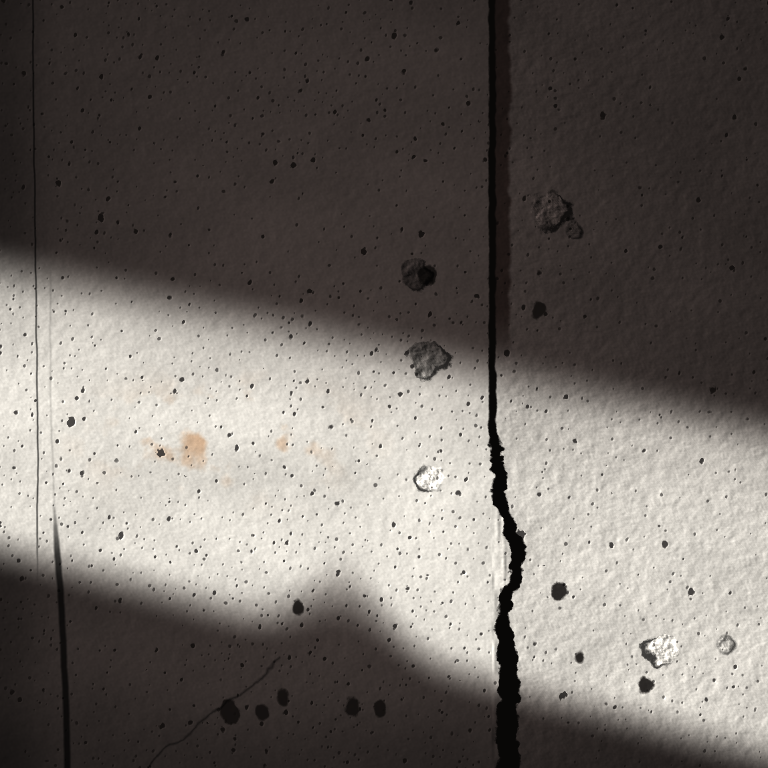
Reproduce this texture procedurally as a WebGL 2 fragment shader.

```glsl
#version 300 es
precision highp float;
uniform vec2 u_resolution;
out vec4 outColor;

#define LIT_COLOR vec3(0.90, 0.88, 0.84)
#define SHADE_COLOR vec3(0.215, 0.187, 0.177)
#define PIT_COLOR vec3(0.055, 0.045, 0.04)
#define STAIN_COLOR vec3(0.72, 0.58, 0.46)
#define PENUMBRA 0.042
#define RELIEF 0.55
#define JOINT_X 0.641

float hash(vec2 p) {
  vec3 q = fract(vec3(p.xyx) * 0.1031);
  q += dot(q, q.yzx + 33.33);
  return fract((q.x + q.y) * q.z);
}

float noise(vec2 p) {
  vec2 i = floor(p), f = fract(p);
  f = f * f * (3.0 - 2.0 * f);
  return mix(mix(hash(i), hash(i + vec2(1, 0)), f.x),
             mix(hash(i + vec2(0, 1)), hash(i + vec2(1, 1)), f.x), f.y);
}

float fbm(vec2 p) {
  float sum = 0.0, amp = 0.5;
  for (int i = 0; i < 5; i++) {
    sum += amp * noise(p);
    p = mat2(1.6, 1.2, -1.2, 1.6) * p + 7.3;
    amp *= 0.5;
  }
  return sum;
}

float spot(vec2 p, vec2 center, vec2 size) {
  vec2 q = (p - center) / size;
  return exp(-dot(q, q));
}

// Soft-edged coverage of a signed distance
float cover(float d, float soft) { return 1.0 - smoothstep(-soft, soft, d); }

// One jittered, irregular air hole per grid cell
float pores(vec2 p, float scale, float chance, float radius, float soft) {
  vec2 g = mat2(0.94, 0.34, -0.34, 0.94) * p * scale;
  vec2 id = floor(g);
  vec2 jitter = vec2(hash(id + 3.7), hash(id + 19.1));
  vec2 q = fract(g) - mix(vec2(0.25), vec2(0.75), jitter);
  q.x *= 1.0 + 0.6 * hash(id + 41.0);
  float size = radius * mix(0.4, 1.0, pow(hash(id + 61.0), 2.0));
  float d = length(q) / scale - size + (noise(p * 330.0) - 0.5) * size * 0.8;
  return cover(d, soft) * step(hash(id + 83.0), chance);
}

float allPores(vec2 p, float soft) {
  float leftPanel = 1.0 - step(JOINT_X, p.x);
  float cluster = smoothstep(0.25, 0.7, fbm(p * 7.0));
  float fine = pores(p, 85.0, mix(0.13, 0.45, cluster) * mix(0.65, 1.0, leftPanel), 0.0023, soft);
  float medium = pores(p + 0.37, 43.0, mix(0.12, 0.4, cluster) * mix(0.4, 1.0, leftPanel), 0.0036, soft);
  float large = pores(p + 0.71, 18.0, 0.14, 0.0062, soft);
  return max(fine * 0.75, max(medium, large));
}

// Ragged distance to a broken patch
float chip(vec2 p, vec2 center, vec2 size) {
  vec2 q = (p - center) / size;
  return (length(q) - 1.0 + (fbm(p * 75.0) - 0.48) * 1.1) * min(size.x, size.y);
}

float segment(vec2 p, vec2 a, vec2 b) {
  vec2 d = b - a;
  return length(p - a - d * clamp(dot(p - a, d) / dot(d, d), 0.0, 1.0));
}

void main() {
  vec2 p = gl_FragCoord.xy / u_resolution;
  float soft = max(0.9 / u_resolution.y, 0.0007);
  float rightPanel = smoothstep(JOINT_X, JOINT_X + 0.02, p.x);

  // Slanted band of sunlight
  float below = 0.655 - 0.215 * p.x - p.y;
  float bump = spot(vec2(p.x, 0.0), vec2(0.45, 0.0), vec2(0.075, 1.0));
  float above = p.y - (0.285 - 0.27 * p.x + 0.045 * bump);
  float sun = smoothstep(-PENUMBRA, PENUMBRA * 1.2, below) * (0.80 + 0.20 * smoothstep(0.0, 0.16, below));
  sun *= smoothstep(-PENUMBRA, PENUMBRA * (1.0 + bump), above);
  sun *= mix(1.0, 0.92, rightPanel);
  float ambient = 0.76 + 0.36 * spot(p, vec2(0.47, 0.5), vec2(0.42, 0.55));
  ambient *= mix(0.7, 1.0, smoothstep(0.0, 0.09, p.x)) * mix(0.8, 1.0, smoothstep(0.0, 0.12, p.y));
  vec3 color = mix(SHADE_COLOR * ambient, LIT_COLOR, sun);

  // Grain, mottling and grazing relief
  vec2 toLight = vec2(-0.0024, 0.0013);
  float slope = fbm(p * 95.0) - fbm((p + toLight) * 95.0);
  color *= 1.0 + RELIEF * slope * mix(0.55, 1.1, rightPanel);
  color *= 0.9 + 0.2 * fbm(p * vec2(9.0, 13.0)) + 0.07 * (noise(p * 380.0) - 0.5);
  float stain = spot(p, vec2(0.29, 0.43), vec2(0.12, 0.05)) * smoothstep(0.48, 0.68, fbm(p * 24.0));
  color = mix(color, color * STAIN_COLOR * 1.25, stain * 0.8);

  // Air holes with a bright far lip
  float hole = allPores(p, soft);
  float lip = max(allPores(p + toLight * 0.7, soft) - hole, 0.0);
  color *= 1.0 + 0.16 * lip;
  color = mix(color, PIT_COLOR + 0.13 * sun, hole * 0.85);

  // Larger dark gouges
  vec3 gouges[11] = vec3[11](vec3(0.388, 0.209, 0.010), vec3(0.729, 0.229, 0.013),
    vec3(0.840, 0.108, 0.014), vec3(0.300, 0.073, 0.015), vec3(0.341, 0.072, 0.010),
    vec3(0.368, 0.092, 0.011), vec3(0.458, 0.079, 0.013), vec3(0.495, 0.078, 0.011),
    vec3(0.702, 0.596, 0.012), vec3(0.557, 0.644, 0.016), vec3(0.755, 0.144, 0.008));
  for (int i = 0; i < 11; i++) {
    float d = chip(p, gouges[i].xy, gouges[i].z * vec2(0.75, 0.95));
    color = mix(color, PIT_COLOR, 0.85 * cover(d, soft * 1.5));
  }

  // Broken patches: xy center, z radius, w brightness
  vec4 patches[7] = vec4[7](vec4(0.713, 0.726, 0.024, 0.95), vec4(0.553, 0.534, 0.025, 0.62),
    vec4(0.745, 0.702, 0.011, 0.85), vec4(0.538, 0.646, 0.020, 0.65), vec4(0.560, 0.378, 0.018, 1.04),
    vec4(0.864, 0.156, 0.021, 1.08), vec4(0.944, 0.162, 0.011, 0.8));
  for (int i = 0; i < 7; i++) {
    vec4 k = patches[i];
    float side = k.w > 1.0 ? -1.0 : 1.0;
    float shadow = cover(chip(p, k.xy + vec2(side * 0.25, -0.1) * k.z, k.zz), soft * 2.0);
    float body = cover(chip(p, k.xy, k.zz * 0.93), soft * 2.0);
    color *= 1.0 - shadow * (1.0 - body) * 0.7;
    color *= mix(1.0, k.w * (1.0 + 2.2 * slope), body);
  }

  // Diagonal hairline and left formwork seams
  vec2 warp = p + 0.018 * (vec2(fbm(p * 28.0), fbm(p * 28.0 + 9.0)) - 0.48);
  float hairline = cover(segment(warp, vec2(0.19, 0.0), vec2(0.367, 0.143)) - 0.0012, 0.002);
  color *= 1.0 - 0.5 * hairline;
  float wobble = 0.003 * (fbm(vec2(p.y * 30.0, 2.0)) - 0.5);
  float seam = abs(p.x - 0.049 + 0.006 * smoothstep(0.4, 1.0, p.y) + wobble);
  color *= 1.0 - 0.65 * cover(seam - 0.001, 0.0012) * smoothstep(0.23, 0.32, p.y);
  float low = smoothstep(0.36, 0.27, p.y);
  float groove = abs(p.x - mix(0.088, 0.066, smoothstep(0.0, 0.5, p.y)) + wobble);
  color *= 1.0 - mix(0.17, 0.72, low) * cover(groove - mix(0.001, 0.004, low), 0.002) * smoothstep(0.68, 0.6, p.y);

  // Main joint: stained flank, pale broken strip, black crevice
  float ragged = fbm(vec2(p.y * 65.0, 4.0)) - 0.48;
  float flank = cover(abs(p.x - 0.653 + 0.01 * ragged) - 0.011, 0.003) * smoothstep(0.52, 0.6, p.y);
  color *= mix(vec3(1.0), vec3(0.53, 0.46, 0.44), flank);
  float strip = cover(abs(p.x - 0.650) - 0.010, 0.002) * smoothstep(0.37, 0.33, p.y);
  color *= 1.0 + strip * (0.5 * (noise(p * vec2(240.0, 45.0)) - 0.55));
  float center = JOINT_X + 0.008 * smoothstep(0.45, 0.38, p.y) + 0.025 * smoothstep(0.36, 0.28, p.y);
  center -= 0.018 * smoothstep(0.25, 0.215, p.y) - 0.006 * smoothstep(0.19, 0.15, p.y);
  float halfWidth = 0.0045 + 0.004 * smoothstep(0.46, 0.40, p.y) + 0.005 * smoothstep(0.2, 0.13, p.y);
  float broken = smoothstep(0.47, 0.40, p.y);
  float gap = abs(p.x - center + ragged * mix(0.003, 0.012, broken)) - halfWidth;
  gap += (fbm(p * 90.0) - 0.48) * mix(0.003, 0.012, broken);
  color = mix(color, PIT_COLOR * 0.6, cover(gap, soft * 1.3));

  outColor = vec4(clamp(color, 0.0, 1.0), 1.0);
}
```
